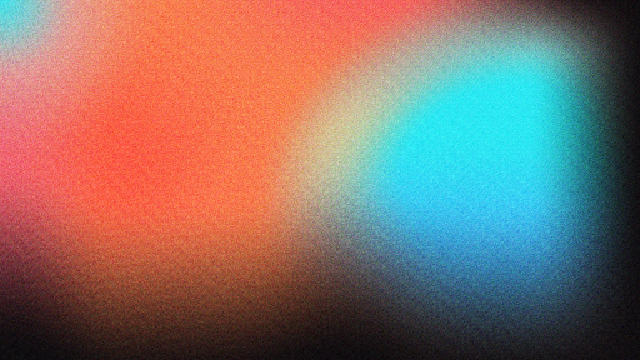
This background is drawn by a WebGL 1 fragment shader. Its source:

```glsl
precision highp float;
// Grainy blurred gradient: a warm orange field, a tilted cyan glow and dark edges.

uniform vec2 u_resolution;

#define ASPECT 1.7778
#define GLOW_CENTER vec2(1.37, 0.56)
#define GLOW_AXIS vec2(0.906, 0.423)
#define GLOW_LENGTH 0.50
#define GLOW_ABOVE 0.36
#define GLOW_BELOW 0.60
#define GRAIN_ROWS 288.0
#define GRAIN_AMOUNT 0.6
#define GRAIN_TINT 0.5

const vec3 ORANGE = vec3(0.97, 0.50, 0.31);
const vec3 RED = vec3(0.98, 0.36, 0.27);
const vec3 PINK = vec3(0.94, 0.38, 0.43);
const vec3 ROSE = vec3(0.96, 0.38, 0.37);
const vec3 HAZE = vec3(0.87, 0.68, 0.66);
const vec3 CREAM = vec3(0.96, 0.83, 0.60);
const vec3 CYAN = vec3(0.17, 0.91, 0.95);
const vec3 BLUE = vec3(0.27, 0.70, 0.96);
const vec3 SHADOW = vec3(0.06, 0.05, 0.06);

float hash(vec2 p) {
  return fract(sin(dot(p, vec2(127.1, 311.7))) * 43758.5);
}

// Triangular noise in -1..1
float grain(vec2 cell) {
  return hash(cell) - hash(cell + 17.3);
}

// Bell curve of height one
float bell(float x, float width) {
  return exp(-x * x / (width * width));
}

// Orange field with red, pink and a pale cyan corner
vec3 warmField(vec2 p) {
  vec3 color = mix(ORANGE, RED, bell(length(p - vec2(0.33, 0.56)), 0.28));
  color = mix(color, PINK, 1.0 - smoothstep(0.0, 0.32, p.x));
  color = mix(color, ROSE, smoothstep(0.75, 1.05, p.y) * smoothstep(0.45, 1.0, p.x));
  float corner = length(p - vec2(0.0, 1.0));
  color = mix(color, HAZE, 1.0 - smoothstep(0.05, 0.48, corner));
  return mix(color, CYAN, 1.0 - smoothstep(-0.06, 0.23, corner));
}

// Coverage of the tilted glow, longer on its lower side
float glowMask(vec2 p) {
  vec2 d = p - GLOW_CENTER;
  float along = dot(d, GLOW_AXIS);
  float across = dot(d, vec2(-GLOW_AXIS.y, GLOW_AXIS.x));
  float reach = across < 0.0 ? GLOW_BELOW : GLOW_ABOVE;
  return 1.0 - smoothstep(0.5, 1.42, length(vec2(along / GLOW_LENGTH, across / reach)));
}

// Brightness falling off at the bottom, the right and the top right
float edgeLight(vec2 p) {
  float lift = 0.11 * (1.0 - smoothstep(0.0, 0.35, p.x)) + 0.08 * bell(p.x - 0.95, 0.2);
  float bottom = smoothstep(-0.08, 0.45, p.y - lift);
  float right = 1.0 - smoothstep(1.46, 1.80, p.x);
  float topRight = 1.0 - smoothstep(1.1, 1.7, p.x) * smoothstep(0.83, 1.05, p.y);
  return bottom * right * topRight;
}

void main() {
  vec2 p = gl_FragCoord.xy / u_resolution * vec2(ASPECT, 1.0);

  // Glow over the field, with a pale seam that turns from cream to haze upwards
  float mask = glowMask(p);
  vec3 glow = mix(BLUE, CYAN, smoothstep(0.22, 0.65, p.y));
  vec3 color = mix(warmField(p), glow, mask);
  vec3 seamColor = mix(CREAM, HAZE, smoothstep(0.62, 0.88, p.y));
  float seam = 4.0 * mask * (1.0 - mask) * bell(p.y - 0.66, 0.25);
  color = mix(color, seamColor, 0.6 * seam);
  color = mix(SHADOW, color, edgeLight(p));

  // Grain, strongest in the middle tones
  vec2 cell = floor(p * GRAIN_ROWS);
  vec3 tint = vec3(grain(cell + 31.0), grain(cell + 57.0), grain(cell + 83.0));
  vec3 noise = mix(vec3(grain(cell)), tint, GRAIN_TINT);
  color += GRAIN_AMOUNT * noise * (color * (1.0 - color) + 0.03);

  gl_FragColor = vec4(clamp(color, 0.0, 1.0), 1.0);
}
```
